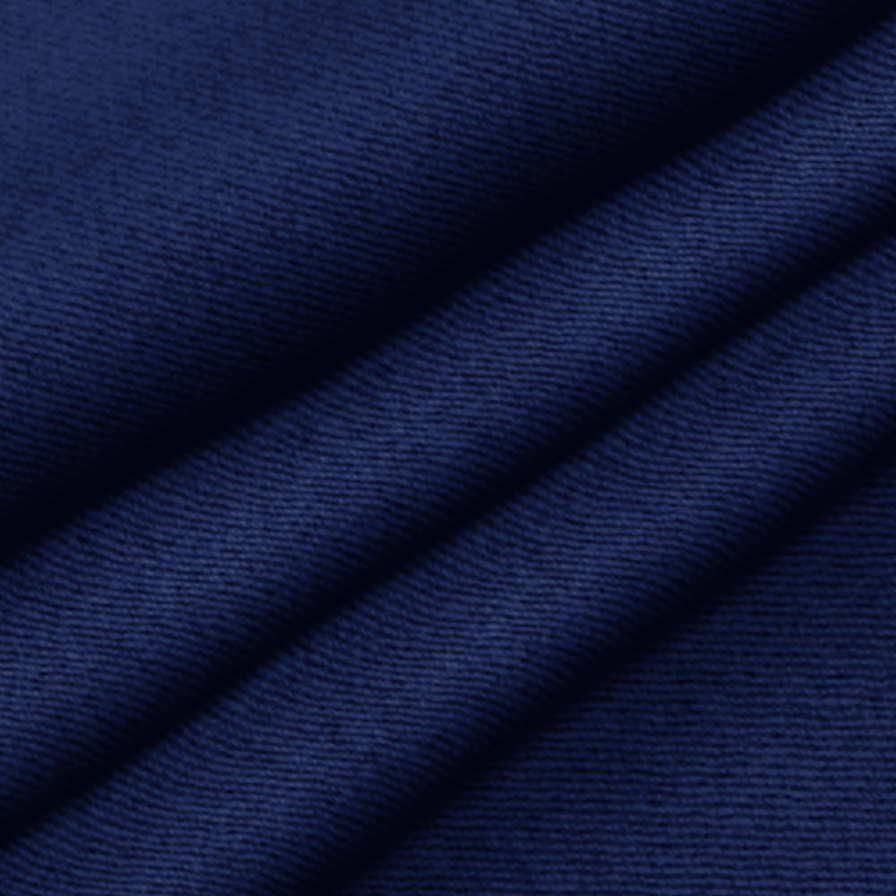
This texture is drawn by a Shadertoy shader. Its source:

```glsl
// Navy twill cloth lying in diagonal folds, with fine woven ribs.

const vec3 DEEP = vec3(0.012, 0.016, 0.070);
const vec3 MID = vec3(0.060, 0.088, 0.220);
const vec3 LIT = vec3(0.130, 0.180, 0.350);
const vec3 SHEEN = vec3(0.230, 0.270, 0.420);

const float RIBS = 88.0;        // twill ribs per canvas height
const float STITCHES = 105.0;   // stitches per canvas width
const float GRAIN = 250.0;      // fibre noise cells per canvas
const float RIB_SLOPE = 0.27;   // fall of the ribs toward the right
const float BEND = 0.012;       // curving of the ribs over a fold
const float SEAM = 0.004;       // softness where folds overlap
const float WEAVE_DEPTH = 0.55;
const float GRAIN_DEPTH = 0.50;
const float TAU = 6.2831853;

float hash(vec2 p) {
    return fract(sin(dot(p, vec2(127.1, 311.7))) * 43758.5453);
}

float noise(vec2 p) {
    vec2 cell = floor(p);
    vec2 f = fract(p);
    f = f * f * (3.0 - 2.0 * f);
    float low = mix(hash(cell), hash(cell + vec2(1.0, 0.0)), f.x);
    float high = mix(hash(cell + vec2(0.0, 1.0)), hash(cell + 1.0), f.x);
    return mix(low, high, f.y);
}

// Heights of the three creases at x
vec3 creaseHeights(float x) {
    float wobble = 0.006 * sin(x * 13.0);
    return vec3(0.380 + 0.570 * x + 0.045 * x * x,
                0.062 + 0.690 * x,
                -0.268 + 0.770 * x) + wobble * vec3(1.0, -0.6, 0.5);
}

// Light on a rounded fold: t runs from its upper crease to its lower one
float foldLight(float t, float rise) {
    float top = 0.65 * smoothstep(-0.04, 0.12, t) + 0.35 * smoothstep(0.1, rise, t);
    float underside = 1.0 - 0.93 * smoothstep(0.5, 1.02, t);
    return top * underside;
}

// Broad upper cloth with a shallow valley, s above the first crease
float upperLight(float s) {
    float body = 0.04 + 0.70 * smoothstep(-0.01, 0.29, s);
    float valley = 0.12 * exp(-pow((s - 0.39) / 0.07, 2.0));
    return body - valley + 0.06 * smoothstep(0.40, 0.55, s);
}

// Flat lower cloth, s below the last crease
float lowerLight(float s) {
    return 0.06 + 0.24 * smoothstep(0.0, 0.05, s) + 0.30 * smoothstep(0.03, 0.32, s);
}

// Ribs broken into staggered stitches, about -1 to 1
float weave(vec2 uv, float slope, float bend) {
    float across = (uv.y + slope * uv.x + bend) * RIBS;
    across += 0.35 * (noise(uv * 45.0) - 0.5);
    float row = floor(across);
    float along = uv.x * STITCHES + row * 0.42 + 0.6 * fract(across);
    float rib = cos(TAU * (fract(across) - 0.5));
    float stitch = cos(TAU * along);
    float strength = hash(vec2(floor(along), row)) - 0.5;
    return 0.62 * rib + 0.25 * stitch * (0.5 + 0.5 * rib) + 0.3 * strength;
}

vec3 clothColor(float light) {
    vec3 color = mix(DEEP, MID, smoothstep(0.0, 0.45, light));
    color = mix(color, LIT, smoothstep(0.35, 0.85, light));
    return mix(color, SHEEN, smoothstep(0.80, 1.30, light));
}

void mainImage(out vec4 fragColor, in vec2 fragCoord) {
    vec2 uv = fragCoord / iResolution.xy;
    vec3 crease = creaseHeights(uv.x);
    vec3 below = crease - uv.y;

    // Position within each of the two middle folds
    float t1 = below.x / (crease.x - crease.y);
    float t2 = below.y / (crease.y - crease.z);

    // Layers from the top down, joined at the creases
    vec3 past = smoothstep(-SEAM, SEAM, below);
    float light = upperLight(-below.x);
    light = mix(light, 0.74 * foldLight(t1, 0.45), past.x);
    light = mix(light, 0.72 * foldLight(t2, 0.58), past.y);
    light = mix(light, lowerLight(below.z), past.z);

    // Contact shadows, deepest along the first crease
    vec3 shadow = exp(-abs(below) / vec3(0.022, 0.014, 0.012));
    light *= 1.0 - min(dot(shadow, vec3(0.75, 0.50, 0.35)), 0.9);
    light *= 0.92 + 0.16 * noise(uv * 7.0);

    // Ribs follow the fold and flatten out on the lower cloth
    float bend = BEND * sin(TAU * (below.y > 0.0 ? t2 : t1));
    bend *= past.x * (1.0 - past.z);
    float slope = mix(RIB_SLOPE, 0.03, past.z);
    float focus = 1.0 - 0.75 * smoothstep(0.12, 0.45, -below.x);
    float threads = weave(uv, slope, bend) * focus;

    // Fine fibres, softer in the distant cloth
    float fibres = noise(uv * GRAIN) + noise(uv.yx * GRAIN * vec2(0.9, 0.5) + 31.0) - 1.0;
    fibres *= mix(0.5, 1.0, focus);

    light *= 1.0 + WEAVE_DEPTH * threads + GRAIN_DEPTH * fibres;
    fragColor = vec4(clothColor(light), 1.0);
}
```
